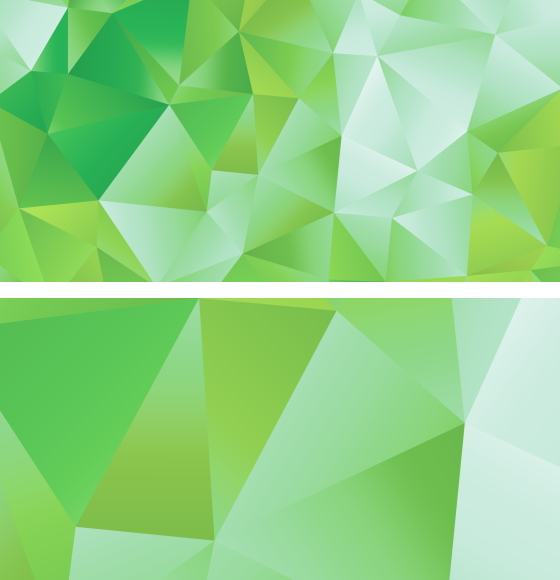
Top: the whole. Bottom: its middle third, enlarged.
This background is drawn by a Shadertoy shader. Its source:

```glsl
// Low-poly field of green, mint and icy triangles with soft inner gradients.
// A jittered, rotated grid is split into triangles; each one takes its colour
// from broad glows at its centroid plus random scatter and a linear slope.

const float CELL = 0.245;        // grid step, in canvas heights
const float JITTER = 0.36;       // vertex displacement, below 0.5
const float TILT = 0.42;         // grid rotation, radians
const float EDGE = 0.7;          // half width of edge smoothing
const float PALE_SCATTER = 0.34; // random paleness per triangle
const float PALE_SLOPE = 0.42;   // paleness change across a triangle
const float DEEP_SCATTER = 0.45; // random depth per triangle
const float SHADE_SCATTER = 0.1; // random brightness per triangle

const vec3 LIME = vec3(0.46, 0.80, 0.33);
const vec3 OLIVE = vec3(0.62, 0.82, 0.31);
const vec3 EMERALD = vec3(0.16, 0.70, 0.34);
const vec3 LEAF = vec3(0.41, 0.75, 0.30);
const vec3 SOFT = vec3(0.55, 0.84, 0.52);
const vec3 MINT = vec3(0.61, 0.86, 0.64);
const vec3 AQUA = vec3(0.70, 0.89, 0.78);
const vec3 ICE = vec3(0.79, 0.92, 0.87);
const vec3 WHITE = vec3(0.93, 0.97, 0.96);

float hash(vec2 p) {
    return fract(sin(dot(p, vec2(127.1, 311.7))) * 43758.5453);
}

float cross2(vec2 a, vec2 b) { return a.x * b.y - a.y * b.x; }

float glow(vec2 p, vec2 centre, float radius) {
    vec2 d = (p - centre) / radius;
    return exp(-dot(d, d));
}

// Broad layout, in canvas heights
float paleField(vec2 p) {
    return glow(p, vec2(1.36, 0.47), 0.27)
         + 0.95 * glow(p, vec2(1.80, 0.86), 0.27)
         + 0.75 * glow(p, vec2(1.30, 0.95), 0.20)
         + 0.80 * glow(p, vec2(0.00, 0.92), 0.20)
         + 0.75 * glow(p, vec2(0.68, 0.18), 0.22)
         + 0.50 * glow(p, vec2(1.55, 0.17), 0.17);
}

float deepField(vec2 p) {
    return glow(p, vec2(0.40, 0.75), 0.42)
         + 0.60 * glow(p, vec2(0.05, 0.50), 0.20)
         + 0.60 * glow(p, vec2(1.10, 0.74), 0.18)
         + 0.55 * glow(p, vec2(1.40, 0.00), 0.20);
}

vec2 gridVertex(vec2 id) {
    vec2 r = vec2(hash(id), hash(id + 37.7));
    return id + (2.0 * r - 1.0) * JITTER;
}

// Signed distance to the line a-b, positive on its left
float lineSide(vec2 p, vec2 a, vec2 b) {
    return cross2(b - a, p - a) / max(length(b - a), 1e-4);
}

float triangleInside(vec2 p, vec2 a, vec2 b, vec2 c) {
    return min(lineSide(p, a, b), min(lineSide(p, b, c), lineSide(p, c, a)));
}

// Colour of one triangle; offset is the grid vector from its centroid
vec3 facetColour(vec2 centre, vec2 offset, vec2 seed) {
    float angle = 6.2832 * hash(seed + 3.1);
    float slope = dot(offset, vec2(cos(angle), sin(angle)));
    float pale = paleField(centre) + PALE_SCATTER * (hash(seed + 5.3) - 0.5)
               + PALE_SLOPE * slope;
    float deep = deepField(centre) + DEEP_SCATTER * (hash(seed + 8.9) - 0.5);
    float hue = clamp(hash(seed + 13.7) + 0.5 * slope, 0.0, 1.0);

    vec3 col = mix(mix(LIME, OLIVE, hue), mix(EMERALD, LEAF, hue),
                   smoothstep(0.35, 0.65, deep));
    col *= 1.0 + SHADE_SCATTER * (hash(seed + 21.1) - 0.5 + slope);
    col = mix(col, SOFT, smoothstep(0.12, 0.34, pale));
    col = mix(col, MINT, smoothstep(0.30, 0.48, pale));
    col = mix(col, AQUA, smoothstep(0.44, 0.68, pale));
    col = mix(col, ICE, smoothstep(0.64, 0.88, pale));
    return mix(col, WHITE, smoothstep(0.88, 1.25, pale));
}

void mainImage(out vec4 fragColor, in vec2 fragCoord) {
    mat2 turn = mat2(cos(TILT), sin(TILT), -sin(TILT), cos(TILT));
    vec2 p = turn * (fragCoord / iResolution.y) / CELL;
    float blur = EDGE / (iResolution.y * CELL);
    vec4 sum = vec4(0.0);

    for (int j = -1; j <= 1; j++)
    for (int i = -1; i <= 1; i++) {
        vec2 id = floor(p) + vec2(i, j);
        vec2 a = gridVertex(id), b = gridVertex(id + vec2(1, 0));
        vec2 c = gridVertex(id + 1.0), d = gridVertex(id + vec2(0, 1));

        // Split along the shorter diagonal that lies inside the quad
        bool acFits = cross2(c - a, b - a) * cross2(c - a, d - a) < 0.0;
        bool bdFits = cross2(d - b, a - b) * cross2(d - b, c - b) < 0.0;
        if (!acFits || (bdFits && distance(b, d) < distance(a, c))) {
            vec2 first = a;
            a = b; b = c; c = d; d = first;
        }
        for (int k = 0; k < 2; k++) {
            vec2 v = k == 0 ? b : c, w = k == 0 ? c : d;
            float cover = smoothstep(-blur, blur, triangleInside(p, a, v, w));
            if (cover <= 0.0) continue;
            vec2 mid = (a + v + w) / 3.0;
            vec2 seed = id + 61.3 * float(k);
            sum += cover * vec4(facetColour(mid * turn * CELL, p - mid, seed), 1.0);
        }
    }
    fragColor = vec4(sum.rgb / max(sum.a, 1e-4), 1.0);
}
```
